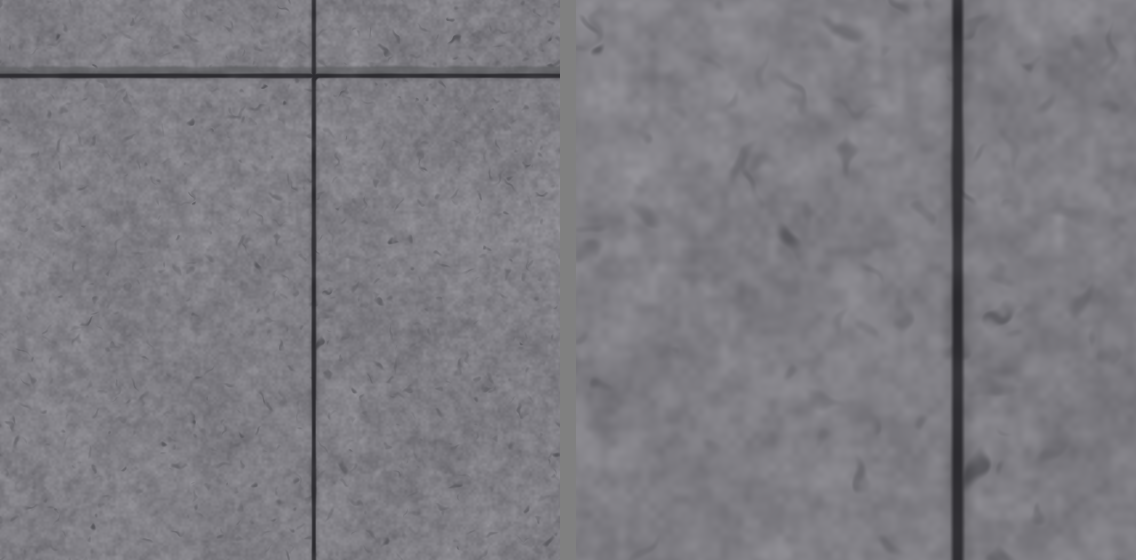
Left, the full canvas; right, a detail of the centre.
Reproduce this texture procedurally as a Shadertoy shader.

```glsl
// Grey concrete slabs with thin dark joints, mottled grain and scattered pits.

#define JOINT_POS vec2(0.5605, 0.8645)
#define JOINT_HALF_WIDTH 0.0042
#define CORNER_RADIUS 0.011
#define LEDGE_HEIGHT 0.018
#define PIT_CELLS 17.0
#define PIT_DENSITY 0.42
#define MOTTLE 0.068
#define CONCRETE vec3(0.505, 0.500, 0.523)
#define PIT_COLOR vec3(0.285, 0.285, 0.305)
#define LEDGE_COLOR vec3(0.365, 0.370, 0.380)
#define JOINT_COLOR vec3(0.165, 0.162, 0.180)

// Integer hash giving two values in 0..1.
vec2 hash2(vec2 cell, float seed) {
    uvec2 v = uvec2(ivec2(cell)) + uvec2(uint(seed) * 747796405u, uint(seed) * 277803737u);
    v = v * 1664525u + 1013904223u;
    v.x += v.y * 1664525u;
    v.y += v.x * 1664525u;
    v ^= v >> 16u;
    v.x += v.y * 1664525u;
    v.y += v.x * 1664525u;
    v ^= v >> 16u;
    return vec2(v & 65535u) / 65535.0;
}

// Value noise that repeats once over the unit square.
float noise(vec2 uv, float cells, float seed) {
    vec2 p = uv * cells;
    vec2 i = floor(p), f = fract(p);
    f = f * f * (3.0 - 2.0 * f);
    vec2 a = mod(i, cells), b = mod(i + 1.0, cells);
    float low = mix(hash2(a, seed).x, hash2(vec2(b.x, a.y), seed).x, f.x);
    float high = mix(hash2(vec2(a.x, b.y), seed).x, hash2(b, seed).x, f.x);
    return mix(low, high, f.y);
}

// Broad stains, cloudy mottling and fine grain, centred on zero.
float mottling(vec2 uv) {
    vec2 diagonal = vec2(uv.x + uv.y, uv.y - uv.x);
    float stains = noise(uv, 5.0, 1.0) + 0.7 * noise(uv, 13.0, 2.0) - 0.85;
    float clouds = noise(diagonal, 27.0, 3.0) + noise(uv, 71.0, 4.0) - 1.0;
    float grain = noise(diagonal, 83.0, 5.0) + 0.7 * noise(uv, 211.0, 6.0) - 0.85;
    return 0.6 * stains + 0.7 * clouds + 0.75 * grain;
}

// Ragged elongated pits, one candidate per cell, mostly small and faint.
float pits(vec2 uv, float cells, float seed) {
    vec2 ragged = vec2(noise(uv, 90.0, 7.0), noise(uv, 90.0, 8.0)) - 0.5;
    vec2 p = (uv + 0.011 * ragged) * cells;
    float cover = 0.0;
    for (int y = -1; y <= 1; y++)
    for (int x = -1; x <= 1; x++) {
        vec2 cell = floor(p) + vec2(x, y);
        vec2 id = mod(cell, cells);
        vec2 place = hash2(id, seed), kind = hash2(id, seed + 1.0);
        vec2 look = hash2(id, seed + 2.0);
        float angle = 3.14159 * (look.x - 0.5);
        vec2 axis = vec2(cos(angle), sin(angle));
        vec2 d = (p - cell - place) / cells;
        d = vec2(dot(d, axis), dot(d, vec2(-axis.y, axis.x)));
        vec2 size = vec2(mix(0.006, 0.020, kind.y * kind.y), mix(0.0035, 0.0065, look.y));
        float shape = 1.0 - smoothstep(0.15, 1.0, length(d / size));
        float strength = mix(0.25, 0.85, place.x * look.y);
        cover = max(cover, shape * strength * step(kind.x, PIT_DENSITY));
    }
    return cover;
}

// Signed distance to the slab edge; only the upper left corner is chipped round.
float slabDistance(vec2 q) {
    float r = (q.x < 0.0 && q.y > 0.0) ? CORNER_RADIUS : 0.0;
    vec2 d = abs(q) - 0.5 + r;
    return length(max(d, 0.0)) + min(max(d.x, d.y), 0.0) - r;
}

void mainImage(out vec4 fragColor, in vec2 fragCoord) {
    vec2 uv = fragCoord / iResolution.xy;
    vec2 slab = fract(uv - JOINT_POS);
    float pixel = 1.0 / min(iResolution.x, iResolution.y);

    // Concrete surface
    vec3 color = CONCRETE + MOTTLE * mottling(uv);
    color = mix(color, PIT_COLOR, pits(uv, PIT_CELLS, 20.0));
    color = mix(color, PIT_COLOR, 0.55 * pits(uv, PIT_CELLS * 2.0, 30.0));

    // Worn ledge along the upper side of the horizontal joint
    float wear = noise(uv, 43.0, 9.0);
    float ledgeTop = LEDGE_HEIGHT + 0.003 * (wear - 0.5);
    float ledge = 1.0 - smoothstep(ledgeTop - 0.005, ledgeTop + pixel, slab.y);
    color = mix(color, LEDGE_COLOR, ledge * mix(0.4, 0.85, wear));

    // Soft grime beside the joints, then the dark core
    float inside = -slabDistance(slab - 0.5);
    float grime = 1.0 - smoothstep(0.0, 0.013, inside);
    color *= 1.0 - 0.22 * grime * noise(uv, 31.0, 10.0);
    float halfWidth = JOINT_HALF_WIDTH + 0.0012 * (noise(uv, 23.0, 11.0) - 0.5);
    float core = 1.0 - smoothstep(halfWidth * 0.35, halfWidth + pixel, inside);
    color = mix(color, JOINT_COLOR, core * mix(0.82, 1.0, wear));

    fragColor = vec4(color, 1.0);
}
```
